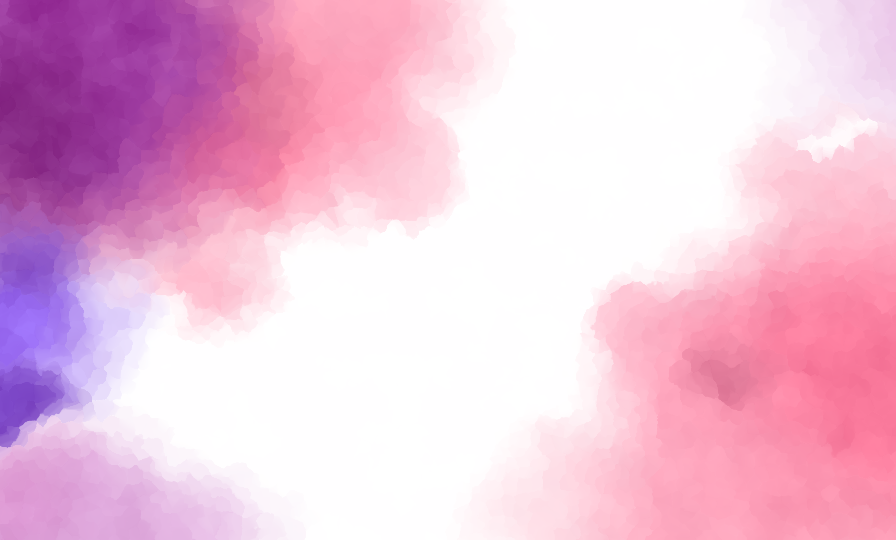
A WebGL 2 fragment shader for this background:

```glsl
#version 300 es
precision highp float;
// Watercolour clouds of plum, violet and rose around a white diagonal gap.
uniform vec2 u_resolution;
out vec4 fragColor;

#define FACETS 46.0       // paint facets per canvas height
#define FACET_EDGE 26.0   // sharpness of facet borders
#define FACET_MIX 0.7     // how flat each facet is
#define WARP 0.17         // raggedness of the cloud outlines
#define WARP_SCALE 5.5    // size of the ragged lobes
#define WASHES 9.0        // overlapping wash layers per cloud
#define GRAIN 0.19        // tone variation inside the pigment

const vec3 PAPER = vec3(1.0, 0.998, 0.999);
const vec3 PINK = vec3(0.995, 0.66, 0.75);
const vec3 ROSE = vec3(0.98, 0.45, 0.59);
const vec3 DUSK = vec3(0.82, 0.42, 0.55);
const vec3 PLUM = vec3(0.61, 0.22, 0.62);
const vec3 DEEP_PLUM = vec3(0.50, 0.15, 0.49);
const vec3 VIOLET = vec3(0.60, 0.42, 0.95);
const vec3 INDIGO = vec3(0.46, 0.24, 0.76);
const vec3 LILAC = vec3(0.88, 0.67, 0.87);
const vec3 ORCHID = vec3(0.83, 0.48, 0.76);

vec2 hash2(vec2 p) {
  vec3 q = fract(p.xyx * vec3(0.1031, 0.1030, 0.0973));
  q += dot(q, q.yzx + 33.33);
  return fract((q.xx + q.yz) * q.zy);
}

// Smooth two-channel value noise in 0..1
vec2 noise2(vec2 p) {
  vec2 i = floor(p), f = fract(p);
  f = f * f * (3.0 - 2.0 * f);
  return mix(mix(hash2(i), hash2(i + vec2(1, 0)), f.x),
             mix(hash2(i + vec2(0, 1)), hash2(i + 1.0), f.x), f.y);
}

// Fractal noise centred on zero
vec2 fbm2(vec2 p) {
  vec2 sum = vec2(0.0);
  float amp = 0.5;
  for (int i = 0; i < 5; i++) {
    sum += amp * (noise2(p) - 0.5);
    p = mat2(1.6, 1.2, -1.2, 1.6) * p + 17.3;
    amp *= 0.55;
  }
  return sum;
}

// Pull each point towards its nearest scattered site, with soft borders
vec2 facet(vec2 p) {
  vec2 g = p * FACETS, cell = floor(g), sum = vec2(0.0);
  float total = 0.0;
  for (int y = -1; y <= 1; y++)
    for (int x = -1; x <= 1; x++) {
      vec2 id = cell + vec2(x, y), site = id + hash2(id + 50.0);
      vec2 d = site - g;
      float w = exp(-FACET_EDGE * dot(d, d)) + 1e-9;
      sum += w * site;
      total += w;
    }
  return sum / (total * FACETS);
}

// Soft ellipse built of stacked washes: 1 inside, stepping to 0 at the rim
float blob(vec2 p, vec2 centre, vec2 radius, float softness) {
  float v = 1.0 - smoothstep(1.0 - softness, 1.0, length((p - centre) / radius));
  float s = v * WASHES;
  float stepped = (floor(s) + smoothstep(0.3, 0.7, fract(s))) / WASHES;
  return mix(v, stepped, 0.8);
}

void main() {
  vec2 uv = gl_FragCoord.xy / u_resolution.y;
  vec2 site = mix(uv, facet(uv + 0.035 * fbm2(uv * 22.0)), FACET_MIX);
  vec2 p = site + WARP * fbm2(site * WARP_SCALE + 3.0);
  vec3 col = PAPER;

  // Pale lilac corners
  col = mix(col, LILAC, 0.75 * blob(p, vec2(1.74, 0.99), vec2(0.42, 0.48), 0.9));
  col = mix(col, LILAC, blob(p, vec2(0.10, -0.06), vec2(0.54, 0.33), 0.7));
  col = mix(col, ORCHID, 0.55 * blob(p, vec2(0.0, 0.10), vec2(0.22, 0.14), 0.9));

  // Upper left: pink rim with hanging lobes, rose heart
  col = mix(col, PINK, 0.45 * blob(p, vec2(0.72, 0.71), vec2(0.15, 0.13), 0.5));
  col = mix(col, PINK, 0.75 * blob(p, vec2(0.37, 0.47), vec2(0.16, 0.15), 0.8));
  col = mix(col, PINK, blob(p, vec2(0.28, 0.99), vec2(0.66, 0.56), 0.42));
  col = mix(col, ROSE, 0.7 * blob(p, vec2(0.45, 0.79), vec2(0.28, 0.25), 0.9));

  // White inlet, then violet and plum clouds on the left
  col = mix(col, PAPER, 0.9 * blob(p, vec2(0.29, 0.39), vec2(0.10, 0.08), 0.7));
  col = mix(col, VIOLET, blob(p, vec2(-0.03, 0.40), vec2(0.38, 0.27), 0.85));
  col = mix(col, INDIGO, 0.9 * blob(p, vec2(0.01, 0.25), vec2(0.17, 0.09), 0.75));
  col = mix(col, PLUM, blob(p, vec2(0.10, 0.90), vec2(0.52, 0.47), 0.68));
  col = mix(col, DEEP_PLUM, 0.7 * blob(p, vec2(0.02, 0.77), vec2(0.30, 0.25), 0.9));
  col = mix(col, INDIGO, 0.6 * blob(p, vec2(0.06, 0.53), vec2(0.19, 0.13), 0.9));
  col = mix(col, DUSK, 0.5 * blob(p, vec2(0.52, 0.84), vec2(0.11, 0.10), 0.9));

  // Lower right: pale fringes, pink body, rose core and a dusky bruise
  col = mix(col, PINK, 0.45 * blob(p, vec2(1.52, 0.65), vec2(0.21, 0.14), 0.7));
  col = mix(col, PINK, 0.3 * blob(p, vec2(1.02, 0.07), vec2(0.17, 0.22), 0.7));
  col = mix(col, PINK, 0.55 * blob(p, vec2(1.17, 0.39), vec2(0.15, 0.13), 0.5));
  col = mix(col, PINK, blob(p, vec2(1.61, 0.09), vec2(0.67, 0.64), 0.42));
  col = mix(col, ROSE, 0.85 * blob(p, vec2(1.66, 0.31), vec2(0.50, 0.42), 0.85));
  col = mix(col, DUSK, 0.7 * blob(p, vec2(1.37, 0.31), vec2(0.12, 0.10), 1.0));
  col = mix(col, PAPER, 0.85 * blob(p, vec2(1.57, 0.72), vec2(0.06, 0.03), 0.7));

  // Pigment grain, strongest where the paint is dense
  float density = clamp(1.3 * (1.0 - col.g), 0.0, 1.0);
  col += GRAIN * density * fbm2(site * 16.0).x * vec3(0.7, 1.0, 0.8);
  fragColor = vec4(clamp(col, 0.0, 1.0), 1.0);
}
```
